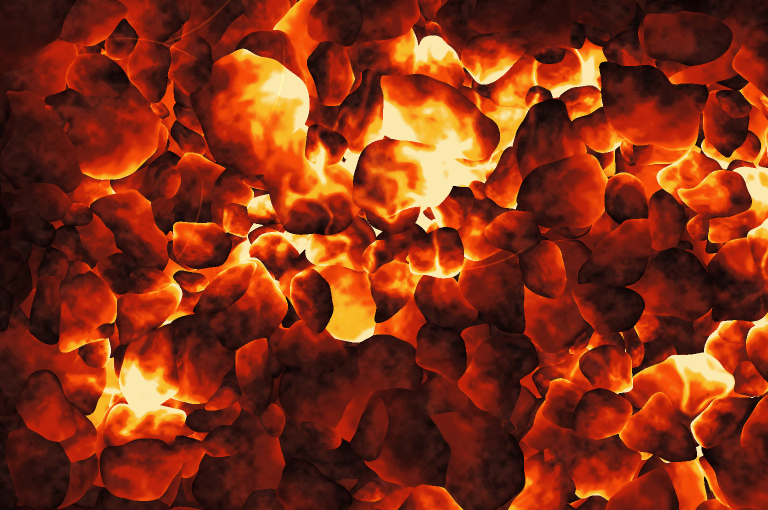
Write a Shadertoy shader that draws this texture.

```glsl
// A bed of glowing coals: three scattered layers of rounded polygons compete by
// height, each lit from one side by the fire. A single heat value, driven by a
// broad noise field, is turned into colour from soot through red to white.

const float BIG_COAL = 0.175;     // cell sizes, in canvas heights
const float MID_COAL = 0.115;
const float SMALL_COAL = 0.068;
const float BED_HEAT = 0.60;      // mean temperature of the bed
const float BED_CONTRAST = 1.5;   // hot against cold regions
const float RIM_GLOW = 0.60;
const float ASH_AMOUNT = 0.30;
const int FACETS = 6;
const int SPARKS = 6;
const vec2 FIRE_CENTRE = vec2(0.78, 0.62);

const vec3 BLACK = vec3(0.05, 0.015, 0.015);
const vec3 SOOT = vec3(0.17, 0.05, 0.04);
const vec3 DARK_RED = vec3(0.44, 0.10, 0.06);
const vec3 RED = vec3(0.74, 0.13, 0.04);
const vec3 ORANGE = vec3(0.96, 0.29, 0.03);
const vec3 YELLOW = vec3(0.97, 0.72, 0.14);
const vec3 WHITE_HOT = vec3(0.98, 0.91, 0.68);
const vec3 ASH = vec3(0.40, 0.21, 0.17);

struct Coal { float height; float edge; float seed; vec2 local; vec2 centre; };

float hash(vec2 p) {
    return fract(sin(dot(p, vec2(127.1, 311.7))) * 43758.545);
}

float noise(vec2 p) {
    vec2 i = floor(p), f = fract(p);
    f = f * f * (3.0 - 2.0 * f);
    return mix(mix(hash(i), hash(i + vec2(1, 0)), f.x),
               mix(hash(i + vec2(0, 1)), hash(i + vec2(1, 1)), f.x), f.y);
}

float fbm(vec2 p) {
    return 0.54 * noise(p) + 0.29 * noise(p * 2.03 + 7.1) + 0.17 * noise(p * 4.1 + 3.7);
}

vec2 direction(float angle) { return vec2(cos(angle), sin(angle)); }

// Temperature of the bed: patchy, hottest at the fire centre, cold on top
float bedHeat(vec2 p) {
    vec2 away = p - FIRE_CENTRE;
    float heat = BED_HEAT + BED_CONTRAST * (fbm(p * 3.2 + 4.3) - 0.5);
    heat += 0.36 * exp(-7.0 * dot(away, away)) - 0.06;
    heat -= 0.35 * smoothstep(0.84, 1.0, p.y) + 0.2 * smoothstep(0.16, 0.0, p.x);
    return clamp(heat, 0.12, 1.2);
}

// Rounded polygon: 0 at the middle, 1 on the outline
float outline(vec2 q, float seed) {
    float sum = 0.0;
    for (int k = 0; k < FACETS; k++) {
        float r = hash(vec2(float(k) + 0.5, seed * 91.0));
        float plane = dot(q, direction((float(k) + 0.7 * r) * 6.2832 / float(FACETS)));
        sum += pow(max(plane, 0.0) / mix(0.8, 1.1, r), 7.0);
    }
    return pow(sum + 1e-6, 1.0 / 7.0);
}

// Scatter one layer of coals and keep the highest surface
void pile(vec2 p, float size, float lift, inout Coal top) {
    vec2 cell = floor(p / size);
    for (int j = -1; j <= 1; j++)
    for (int i = -1; i <= 1; i++) {
        vec2 id = cell + vec2(i, j);
        vec2 key = id + size * 371.0;
        float seed = hash(key);
        vec2 jitter = vec2(hash(key + 11.3), hash(key + 27.9)) - 0.5;
        vec2 centre = (id + 0.5 + 0.7 * jitter) * size;
        vec2 axis = direction(6.2832 * hash(key + 5.7));
        vec2 q = (p - centre) / (size * mix(0.48, 0.76, hash(key + 41.1)));
        vec2 turned = vec2(dot(q, axis), dot(q, vec2(-axis.y, axis.x)));
        turned.y *= mix(1.0, 1.6, hash(key + 63.2));
        float edge = outline(turned, seed);
        float height = lift + 1.5 * seed + 0.7 * sqrt(max(1.0 - edge * edge, 0.0));
        if (edge < 1.0 && height > top.height) top = Coal(height, edge, seed, q, centre);
    }
}

vec3 heatColour(float t) {
    vec3 c = mix(BLACK, SOOT, smoothstep(0.0, 0.14, t));
    c = mix(c, DARK_RED, smoothstep(0.14, 0.34, t));
    c = mix(c, RED, smoothstep(0.34, 0.52, t));
    c = mix(c, ORANGE, smoothstep(0.52, 0.70, t));
    c = mix(c, YELLOW, smoothstep(0.70, 0.90, t));
    return mix(c, WHITE_HOT, smoothstep(0.92, 1.10, t));
}

vec3 emberBed(vec2 p) {
    vec2 bend = vec2(fbm(p * 7.0), fbm(p * 7.0 + 19.4)) - 0.5;
    vec2 w = p + 0.07 * bend;
    Coal coal = Coal(-9.0, 1.0, 0.0, vec2(0), p);
    pile(w, BIG_COAL, 0.2, coal);
    pile(w, MID_COAL, 0.15, coal);
    pile(w, SMALL_COAL, -0.5, coal);

    float bed = bedHeat(p);
    float grain = fbm(p * 65.0);
    float heat = bed * bed * (0.45 + 1.2 * fbm(p * 14.0));   // open gaps
    float ash = 0.0;
    if (coal.height > -5.0) {
        bed = mix(bed, bedHeat(coal.centre), 0.6);
        float tone = hash(vec2(coal.seed * 53.0, 2.7));
        vec2 glowSide = direction(6.2832 * hash(vec2(coal.seed * 77.0, 8.1)));
        float flank = smoothstep(-0.7, 0.95, dot(coal.local, glowSide));
        float mottle = fbm(coal.local * 2.6 + coal.seed * 40.0) - 0.5;
        heat = bed * (0.32 + 0.58 * flank + 0.45 * (tone - 0.5) + 0.7 * mottle);
        heat *= 1.0 - 0.65 * pow(coal.edge, 4.0) * (1.0 - flank);
        heat += RIM_GLOW * bed * bed * pow(coal.edge, 9.0) * flank;
        heat += 0.16 * (grain - 0.5) * (1.2 - flank);
        ash = ASH_AMOUNT * (1.0 - flank) * smoothstep(0.5, 0.25, heat) * (1.0 - pow(coal.edge, 5.0));
    }
    // Licks of flame over the hottest parts
    float lick = 1.0 - abs(2.0 * fbm(w * vec2(9.0, 6.0) + 31.0) - 1.0);
    heat += 0.34 * smoothstep(0.86, 1.0, lick) * smoothstep(0.68, 1.05, bed);
    return mix(heatColour(max(heat, 0.0)), ASH * (0.2 + 1.2 * grain), ash);
}

// Faint curved trails of flying sparks
float sparkTrails(vec2 p, float width) {
    float glow = 0.0;
    for (int k = 0; k < SPARKS; k++) {
        vec2 key = vec2(float(k) * 3.1, 6.4);
        vec2 q = p - vec2(hash(key) * width, 0.45 + 0.5 * hash(key + 1.7));
        vec2 axis = direction(3.1416 * hash(key + 4.2));
        float along = dot(q, axis);
        float off = abs(dot(q, vec2(-axis.y, axis.x)) - 2.0 * along * along);
        glow += smoothstep(0.003, 0.0, off) * smoothstep(0.11, 0.05, abs(along));
    }
    return min(glow, 1.0);
}

void mainImage(out vec4 fragColor, in vec2 fragCoord) {
    vec3 colour = vec3(0);
    for (int s = 0; s < 4; s++) {   // four samples smooth the outlines
        vec2 offset = vec2(s % 2, s / 2) * 0.5 - 0.25;
        colour += 0.25 * emberBed((fragCoord + offset) / iResolution.y);
    }
    float trail = sparkTrails(fragCoord / iResolution.y, iResolution.x / iResolution.y);
    fragColor = vec4(colour + 0.22 * trail * ORANGE, 1.0);
}
```
